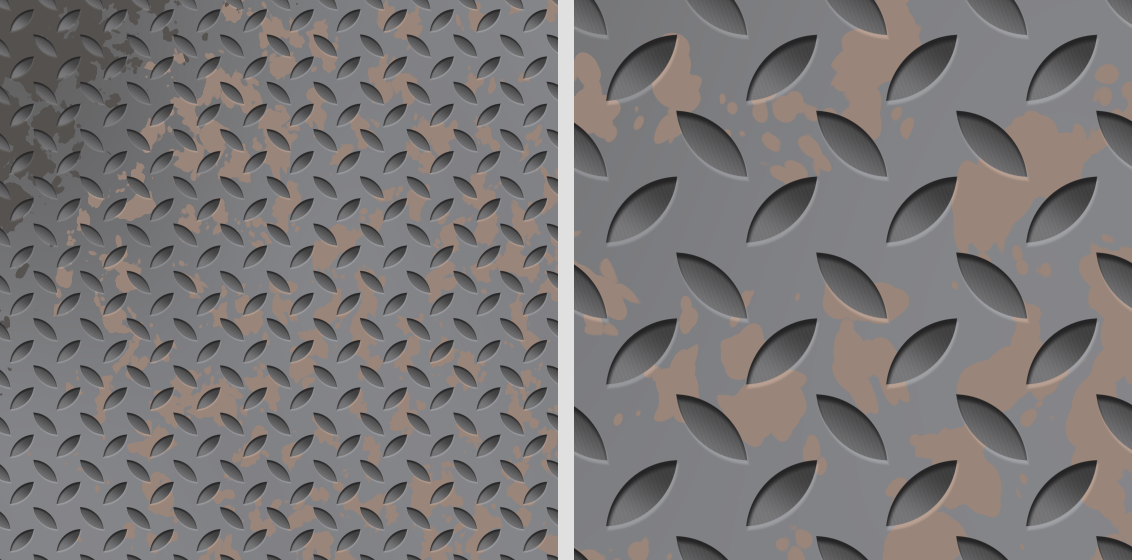
Left: the whole. Right: its middle third, enlarged.
This texture is drawn by a Shadertoy shader. Its source:

```glsl
// Worn steel tread plate: alternating pressed lozenges, rust spatter and a grimy corner.
#define PITCH vec2(0.08333, 0.0844)    // spacing of the lozenges
#define ORIGIN vec2(0.0391, 0.0355)    // centre of the first rising lozenge
#define STAGGER vec2(0.0417, 0.0392)   // offset of the falling lozenges
#define HALF_LENGTH 0.0288
#define HALF_WIDTH 0.0108
#define TILT 0.75                      // lozenge angle in radians
#define RUST_LEVEL 0.355               // higher spreads more rust
#define STEEL vec3(0.512, 0.515, 0.53)
#define SHADED_STEEL vec3(0.395, 0.395, 0.398)
#define RUST vec3(0.60, 0.52, 0.475)
#define GRIME vec3(0.325, 0.31, 0.30)

vec2 hash22(vec2 p) {
    vec3 h = fract(p.xyx * vec3(0.1031, 0.1030, 0.0973));
    h += dot(h, h.yzx + 33.33);
    return fract((h.xx + h.yz) * h.zy);
}

// Distance to the nearest scattered point, one per unit cell
float cellular(vec2 p) {
    vec2 cell = floor(p);
    float nearest = 2.0;
    for (int y = -1; y <= 1; y++)
    for (int x = -1; x <= 1; x++) {
        vec2 c = cell + vec2(x, y);
        nearest = min(nearest, length(c + hash22(c) - p));
    }
    return nearest;
}

// Layered cells on gently warped coordinates, giving ragged round blots
float blots(vec2 p) {
    p += 0.007 * sin(p.yx * vec2(47.0, 39.0) + 2.0 * sin(p * 23.0));
    return 0.54 * cellular(p * vec2(14.0, 11.0))
         + 0.30 * cellular(p * vec2(33.0, 27.0) + 7.3)
         + 0.16 * cellular(p * vec2(75.0, 62.0) + 19.1);
}

// Signed distance to a pointed lens lying along x
float lens(vec2 p) {
    float radius = (HALF_LENGTH * HALF_LENGTH + HALF_WIDTH * HALF_WIDTH) / (2.0 * HALF_WIDTH);
    return length(vec2(p.x, abs(p.y) + radius - HALF_WIDTH)) - radius;
}

float fill(float d, float soft) {
    return 1.0 - smoothstep(-soft, soft, d);
}

// Plate surface: broad shading, rust, then grime
vec3 plate(vec2 p, float px) {
    float fromCorner = length((p - vec2(0.0, 1.0)) * vec2(1.0, 0.85));
    vec3 col = mix(SHADED_STEEL, STEEL, smoothstep(0.08, 0.75, fromCorner));
    col += 0.008 * sin(p.x * 9.0 + p.y * 5.0);

    float depth = 1.0 - p.y;
    float leftEdge = 0.32 - 0.5 * min(depth, 0.5) + 0.3 * max(depth - 0.6, 0.0);
    float cover = RUST_LEVEL + 0.03 * sin(p.x * 17.0 + 2.0 * sin(p.y * 9.0))
                + 0.03 * sin(p.y * 13.0 - p.x * 8.0 + 1.0);
    cover -= 0.25 * (1.0 - smoothstep(leftEdge - 0.06, leftEdge + 0.1, p.x));
    cover -= 0.07 * smoothstep(0.6, 0.9, p.x) * smoothstep(0.65, 0.9, p.y);
    col = mix(col, RUST, fill(blots(p) - cover, 0.003 + 8.0 * px));

    float reach = 1.0 - length(vec2(p.x / 0.34, depth / 0.48)) - 0.25 * p.x * depth / 0.02;
    float grimeCover = 0.36 + 0.42 * reach;
    float grime = fill(blots(p * 1.35 + 3.7) - grimeCover, 0.008 + 10.0 * px);
    return mix(col, GRIME, 0.9 * grime);
}

// Pressed lozenge: lit lower lip, dark upper wall, shaded face
vec3 addLozenge(vec3 col, vec2 q, float angle, vec2 id, float px) {
    float c = cos(angle), s = sin(angle);
    mat2 turn = mat2(c, -s, s, c);
    float body = lens(turn * q);
    float lip = lens(turn * (q - vec2(0.0008, -0.0024)));
    float inner = lens(turn * (q - vec2(0.0008, -0.0034)));

    col = mix(col, col * 1.22 + 0.015, 0.8 * fill(lip, 0.0006 + px));
    float lit = smoothstep(-0.018, 0.018, dot(q, vec2(-0.5, -0.85)));
    float face = mix(0.25, 0.47, lit) + 0.02 * (hash22(id + angle).x - 0.5);
    face += 0.008 * sin(dot(q, vec2(1.0, 0.35)) * 2600.0);
    vec3 pressed = mix(vec3(0.145, 0.14, 0.145), face * vec3(0.995, 0.995, 1.01),
                       fill(inner, 0.0017 + 0.5 * px));
    return mix(col, pressed, fill(body, 0.75 * px));
}

void mainImage(out vec4 fragColor, in vec2 fragCoord) {
    vec2 p = fragCoord / iResolution.y;
    float px = 1.0 / iResolution.y;
    vec3 col = plate(p, px);

    // Two staggered grids, rising and falling
    for (int i = 0; i < 2; i++) {
        vec2 q = p - ORIGIN - float(i) * STAGGER;
        vec2 id = floor(q / PITCH + 0.5);
        col = addLozenge(col, q - id * PITCH, i == 0 ? TILT : -TILT, id, px);
    }
    fragColor = vec4(col, 1.0);
}
```
